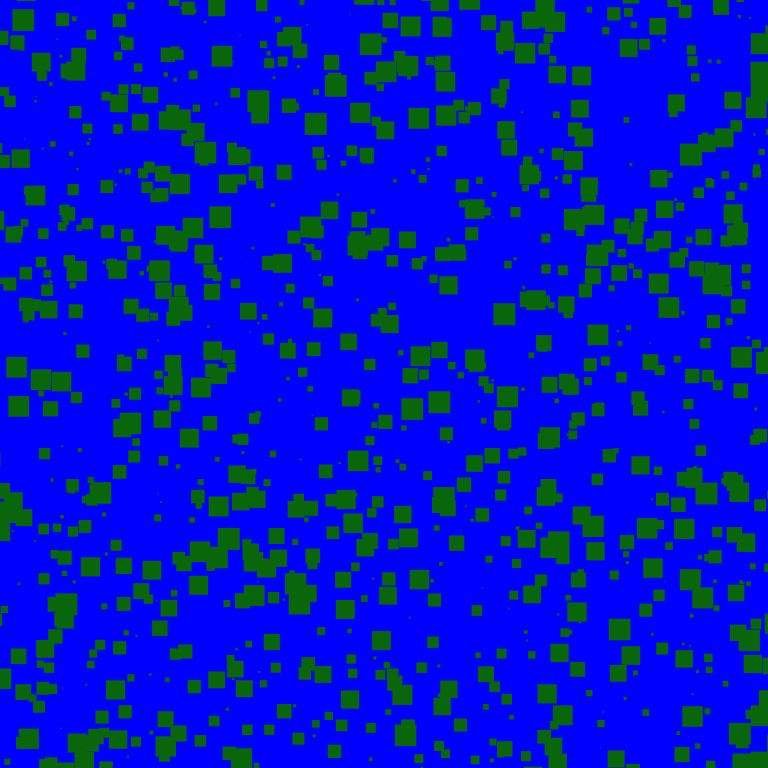
A WebGL 2 fragment shader for this pattern:

```glsl
#version 300 es
precision highp float;
// Scattered green squares of many sizes, overlapping at random on a blue ground.

uniform vec2 u_resolution;
out vec4 fragColor;

float hash(vec2 p) {
    return fract(sin(dot(p, vec2(127.1, 311.7))) * 43758.5453);
}

// Share of a pixel, centred at p, that an axis-aligned square covers.
float squareCoverage(vec2 p, vec2 center, float halfSide, vec2 pixel) {
    vec2 lower = max(p - 0.5 * pixel, center - halfSide);
    vec2 upper = min(p + 0.5 * pixel, center + halfSide);
    vec2 overlap = clamp((upper - lower) / pixel, 0.0, 1.0);
    return overlap.x * overlap.y;
}

// Each cell holds a random number of squares; only the nearest 2x2 cells can reach p.
float scatteredSquares(vec2 p, vec2 pixel) {
    float coverage = 0.0;
    vec2 firstCell = floor(p - 0.5);
    for (int n = 0; n < 4; n++) {
        vec2 cell = firstCell + vec2(n % 2, n / 2);
        for (int i = 0; i < 10; i++) {
            vec2 seed = cell + float(i) * vec2(37.3, 17.9);
            if (hash(seed + 5.13) > 0.4) continue;
            vec2 center = cell + vec2(hash(seed + 1.71), hash(seed + 9.37));
            float halfSide = 0.23 * hash(seed + 23.59);
            coverage = max(coverage, squareCoverage(p, center, halfSide, pixel));
        }
    }
    return coverage;
}

void main() {
    const float cells = 16.0;
    float scale = cells / min(u_resolution.x, u_resolution.y);
    vec2 p = gl_FragCoord.xy * scale;

    vec3 blue = vec3(0.0, 0.0, 1.0);
    vec3 green = vec3(0.04, 0.40, 0.04);
    fragColor = vec4(mix(blue, green, scatteredSquares(p, vec2(scale))), 1.0);
}
```
